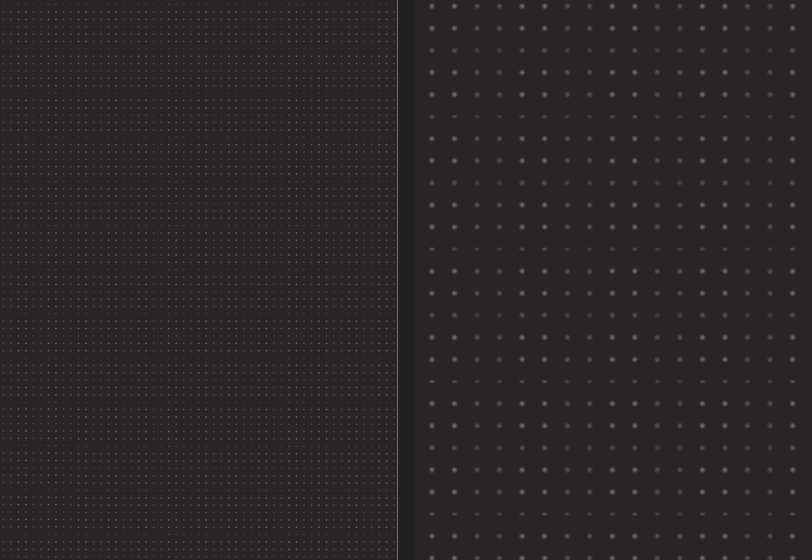
Left: the whole. Right: its middle third, enlarged.
This pattern is drawn by a Shadertoy shader. Its source:

```glsl
// Fine grid of tiny soft grey dots on a warm near-black ground, 53 across and 76 down.
// Each cell holds one blurred disc; its strength cycles over columns and rows,
// with every sixth row flattened to short dashes.

const vec2 PITCH = vec2(6.87, 6.73) / 512.0;    // cell size, in canvas heights
const vec2 FIRST = vec2(3.1, 4.3) / 512.0;      // centre of the top left dot

// Faint dots alternate in pairs of columns and on every third row
float dotStrength(vec2 cell) {
    float column = mod(cell.x, 4.0) < 1.5 ? 0.64 : 1.0;
    float row = mod(cell.y, 3.0) < 0.5 ? 0.64 : 1.0;
    return column * row;
}

// Disc coverage fading out from its centre, never sharper than a pixel
float softDisc(vec2 p, float radius, float pixel) {
    return 1.0 - smoothstep(0.0, max(radius, pixel), length(p));
}

void mainImage(out vec4 fragColor, in vec2 fragCoord) {
    float pixel = 1.0 / iResolution.y;
    vec2 p = vec2(fragCoord.x, iResolution.y - fragCoord.y) * pixel;
    float width = iResolution.x * pixel;

    // A block of rows at the lower left sits slightly high
    vec2 block = floor((p - FIRST) / PITCH + 0.5);
    if (block.x < 10.0 && block.y > 54.5 && block.y < 72.5) p.y += 0.0011;

    // Nearest dot
    vec2 grid = (p - FIRST) / PITCH;
    vec2 cell = floor(grid + 0.5);
    vec2 offset = (grid - cell) * PITCH;

    // Flattened rows
    if (mod(cell.y, 6.0) < 0.5) offset.y *= 1.5;

    float dots = softDisc(offset, 0.00245, pixel) * dotStrength(cell);
    vec3 color = mix(vec3(0.16, 0.14, 0.15), vec3(0.45, 0.42, 0.45), dots);

    // Thin paler line along the right edge
    float edge = 1.0 - smoothstep(0.0008, 0.0008 + pixel, width - p.x);
    color += 0.28 * edge;

    fragColor = vec4(color, 1.0);
}
```
